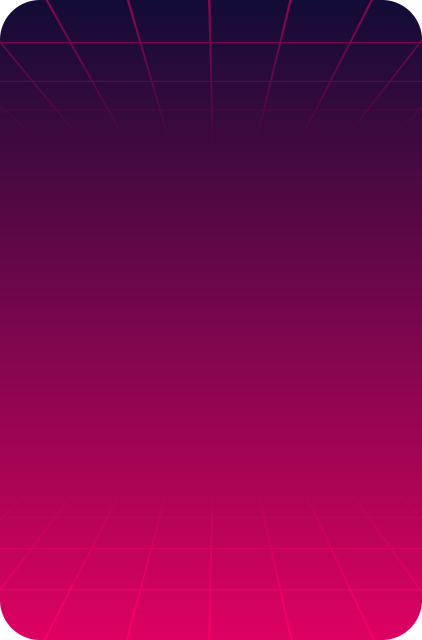
A WebGL 2 fragment shader for this background:

```glsl
#version 300 es
precision highp float;
// A rounded card with a vertical dusk gradient, and neon perspective grids
// on a ceiling and a floor that share one vanishing point and fade toward it.
// Each grid is a plane projection: columns go as x/depth, rows as 1/depth.

uniform vec2 u_resolution;
out vec4 fragColor;

// Lengths are in canvas heights, with x measured from the centre.
#define SKY_COLOR     vec3(0.07, 0.046, 0.21)
#define GROUND_COLOR  vec3(0.87, 0.004, 0.385)
#define LINE_COLOR    vec3(1.0, 0.0, 0.40)
#define PAPER_COLOR   vec3(1.0)
#define VANISH_POINT  vec2(0.009, 0.525)
#define CORNER_RADIUS 0.0625
#define LINE_WIDTH    0.029   // fraction of a grid cell
#define COLUMN_SHIFT  0.092   // sideways offset, in cells
// Plane values: column spacing, row density, row shift, line opacity
#define CEILING       vec4(0.2674, 2.346, 0.744, 0.55)
#define FLOOR         vec4(0.2450, 2.6465, 0.929, 0.80)
// Distances from the horizon where the lines vanish: ceiling, floor
#define FADE_START    vec2(0.245, 0.271)

// Pixel coverage of lines centred on whole values of the coordinate.
float lineCoverage(float coord) {
    float pixel = max(fwidth(coord), 1e-5);
    float dist = abs(fract(coord + 0.5) - 0.5);
    float halfLine = 0.5 * LINE_WIDTH;
    float overlap = min(dist + 0.5 * pixel, halfLine)
                  - max(dist - 0.5 * pixel, -halfLine);
    return clamp(overlap / pixel, 0.0, 1.0);
}

// Opacity of one grid plane; drop is the distance from the horizon.
float gridPlane(float x, float drop, float reach, vec4 plane, float fadeStart) {
    float safeDrop = max(drop, 0.02);
    float column = x / (safeDrop * plane.x) + COLUMN_SHIFT;
    float row = plane.y / safeDrop - plane.z;
    float lines = max(lineCoverage(column), lineCoverage(row));
    float fade = clamp((drop - fadeStart) / (reach - fadeStart), 0.0, 1.0);
    return lines * fade * plane.w;
}

float roundedBox(vec2 p, vec2 halfSize, float radius) {
    vec2 q = abs(p) - halfSize + radius;
    return length(max(q, 0.0)) + min(max(q.x, q.y), 0.0) - radius;
}

void main() {
    float aspect = u_resolution.x / u_resolution.y;
    vec2 p = gl_FragCoord.xy / u_resolution.y - vec2(0.5 * aspect, 0.0);

    // Background gradient
    vec3 color = mix(GROUND_COLOR, SKY_COLOR, p.y);

    // Ceiling and floor grids
    vec2 ray = p - VANISH_POINT;
    float ceilingLines = gridPlane(ray.x, ray.y, 1.0 - VANISH_POINT.y, CEILING, FADE_START.x);
    float floorLines = gridPlane(ray.x, -ray.y, VANISH_POINT.y, FLOOR, FADE_START.y);
    color = mix(color, LINE_COLOR, max(ceilingLines, floorLines));

    // Rounded card edge
    float edge = roundedBox(p - vec2(0.0, 0.5), vec2(0.5 * aspect, 0.5), CORNER_RADIUS);
    float outside = clamp(edge * u_resolution.y + 0.5, 0.0, 1.0);
    fragColor = vec4(mix(color, PAPER_COLOR, outside), 1.0);
}
```
